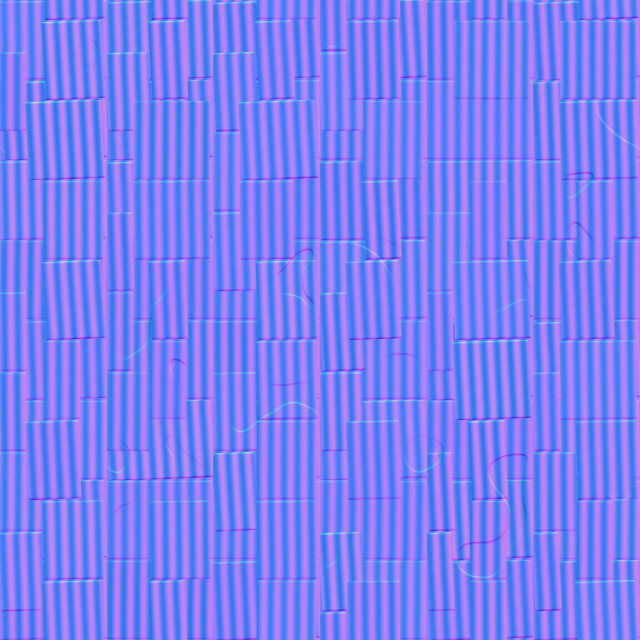
A WebGL 2 fragment shader for this texture map:

```glsl
#version 300 es
precision highp float;

uniform vec2 u_resolution;
out vec4 fragColor;

const float TAU = 6.28319;
const float RIDGES = 48.0;           // corrugations across the canvas
const vec2 CELL = vec2(8.0, 6.0);    // sheet cell, measured in ridges
const vec2 GRID = vec2(6.0, 8.0);    // cells across and down

vec2 hash2(vec2 p) {
  vec3 h = fract(p.xyx * vec3(0.1031, 0.1030, 0.0973));
  h += dot(h, h.yzx + 33.33);
  return fract((h.xx + h.yz) * h.zy);
}

float cornerGradient(vec2 lattice, vec2 offset, float period, float seed) {
  float angle = TAU * hash2(mod(lattice, period) + seed).x;
  return dot(vec2(cos(angle), sin(angle)), offset);
}

// Gradient noise that wraps after the given period
float gradientNoise(vec2 p, float period, float seed) {
  vec2 i = floor(p), f = fract(p);
  vec2 u = f * f * f * (f * (f * 6.0 - 15.0) + 10.0);
  vec2 e = vec2(1.0, 0.0);
  float a = cornerGradient(i, f, period, seed);
  float b = cornerGradient(i + e, f - e, period, seed);
  float c = cornerGradient(i + e.yx, f - e.yx, period, seed);
  float d = cornerGradient(i + e.xx, f - e.xx, period, seed);
  return mix(mix(a, b, u.x), mix(c, d, u.x), u.y);
}

// Normal tilt across rounded corrugations
float ridgeTilt(float x) {
  return 0.53 * cos(TAU * (x - 0.85)) - 0.03;
}

// Lays one sheet per cell over the tilt below it
vec2 laySheets(vec2 under, vec2 q, float rowShift, vec2 lefts, vec2 rights,
               float cover, float seed, float pixel) {
  vec2 v = q + vec2(0.0, rowShift);
  vec2 id = mod(floor(v / CELL), GRID);
  vec2 local = mod(v, CELL);
  vec2 pick = hash2(id + seed);
  vec2 vary = hash2(id + seed + 17.0);
  vec2 wear = hash2(id + seed + 41.0);

  float left = pick.x < 0.5 ? lefts.x : lefts.y;
  float right = pick.y < 0.5 ? rights.x : rights.y;
  vec2 center = vec2(0.5 * (left + right), 0.5 * CELL.y);
  vec2 halfSize = vec2(0.5 * (right - left), 0.5 * CELL.y) - vec2(0.02, 0.05);

  // Sheets lean slightly to one side
  float lean = mix(-0.01, 0.065, vary.x);
  vec2 p = local - center;
  p += lean * vec2(p.y, -0.7 * p.x);

  vec2 inset = halfSize - abs(p);
  float mask = smoothstep(-pixel, pixel, min(inset.x, inset.y));
  mask *= step(wear.x, cover);

  float slide = 0.16 * (vary.y - 0.5);
  float ridge = ridgeTilt(center.x + p.x + slide) * mix(0.88, 1.1, wear.y);
  vec2 tilt = ridge * vec2(1.0, lean + 0.03) + 0.05 * (pick - 0.5);

  // Worn bevels face outward
  float chipped = 0.75 + 0.7 * gradientNoise(q * 0.5, 24.0, seed);
  vec2 bevel = (inset - 0.04) / 0.09;
  vec2 rim = sign(p) * exp(-bevel * bevel) * chipped;
  tilt += rim * vec2(0.18, 0.65) * (0.4 + 0.6 * vary.yx);
  return mix(under, tilt, mask);
}

// Thin curved tears along sparse noise contours
vec2 tearTilt(vec2 q, float height) {
  vec2 p = q / 4.0;
  float e = 0.02;
  float n = gradientNoise(p, 12.0, 71.0);
  vec2 slope = vec2(gradientNoise(p + vec2(e, 0.0), 12.0, 71.0) - n,
                    gradientNoise(p + vec2(0.0, e), 12.0, 71.0) - n) / e;
  float steep = max(length(slope), 0.25);
  float line = (n - 0.2) / steep * 4.0 / 0.075;
  float patches = gradientNoise(q / 8.0, 6.0, 93.0);
  float sparse = smoothstep(0.05, 0.2, patches - 0.22 * smoothstep(0.45, 0.7, height));
  return slope / steep * exp(-line * line) * sparse * vec2(0.25, 0.45);
}

void main() {
  vec2 uv = gl_FragCoord.xy / u_resolution;
  vec2 q = uv * RIDGES;
  float pixel = 0.7 * RIDGES / u_resolution.y;

  // Backing, side strips and front sheets
  vec2 tilt = vec2(ridgeTilt(q.x), 0.0);
  tilt = laySheets(tilt, q, 0.0, vec2(0.0), vec2(8.0), 1.0, 5.0, pixel);
  tilt = laySheets(tilt, q, 3.875, vec2(0.0), vec2(2.0, 3.25), 0.6, 23.0, pixel);
  tilt = laySheets(tilt, q, 1.5, vec2(2.0, 3.25), vec2(6.0, 7.75), 0.86, 59.0, pixel);
  tilt += tearTilt(q, uv.y);
  tilt += 0.02 * gradientNoise(q * 2.0, 96.0, 11.0);

  // Pack the unit normal as colour
  tilt *= min(1.0, 0.85 / max(length(tilt), 0.001));
  vec3 normal = vec3(tilt, sqrt(1.0 - dot(tilt, tilt)));
  fragColor = vec4(0.5 + 0.5 * normal, 1.0);
}
```
